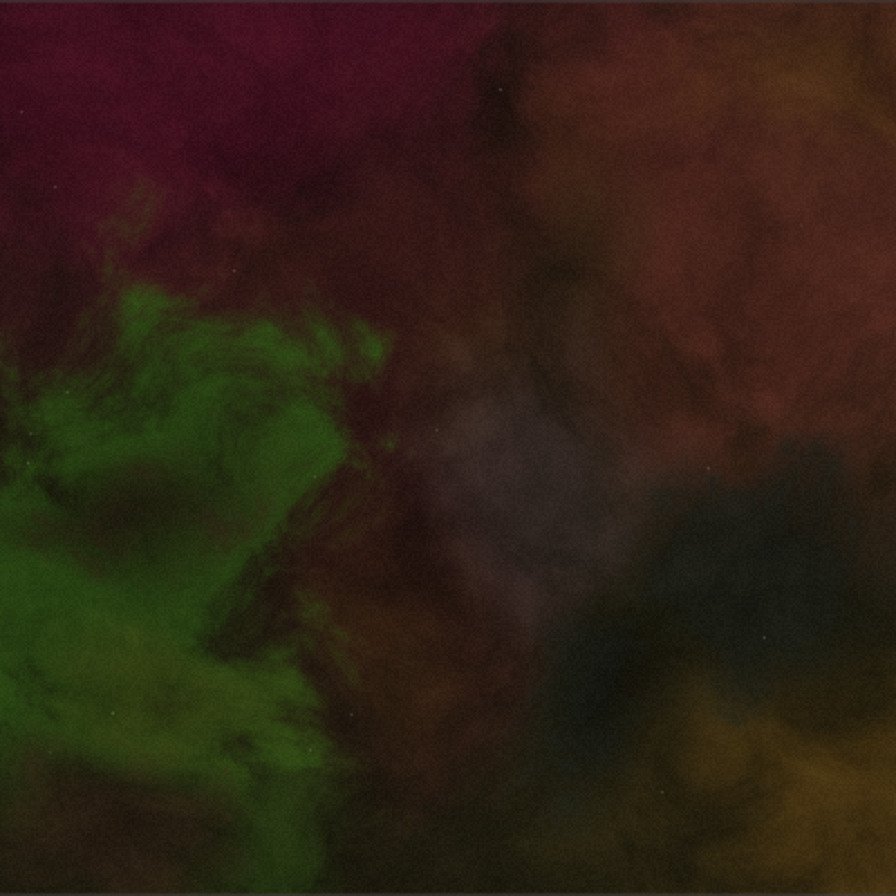
Reproduce this background procedurally as a Shadertoy shader.

```glsl
// Dim nebula: broad tinted puffs painted over one another on dark olive.
// Layered sines bend the puffs, smooth cellular noise in several octaves
// frays and mottles them; fine grain and a few faint stars lie on top.
#define BILLOW_SCALE 5.0
#define WARP 0.045
#define FRAY 1.0
#define MOTTLE 0.26
#define GRAIN 0.028
#define GRAIN_CELLS 400.0
#define STAR_CELLS 22.0
#define STAR_SHARE 0.05
#define STAR_GLOW 0.15

const vec3 OLIVE = vec3(0.125, 0.115, 0.058);
const vec3 PLUM = vec3(0.250, 0.062, 0.115);
const vec3 RUST = vec3(0.295, 0.145, 0.110);
const vec3 MAROON = vec3(0.175, 0.080, 0.075);
const vec3 MOSS = vec3(0.155, 0.265, 0.070);
const vec3 SLATE = vec3(0.215, 0.180, 0.170);
const vec3 INK = vec3(0.095, 0.105, 0.078);
const vec3 OCHRE = vec3(0.270, 0.195, 0.065);

float hash(vec2 p) {
    vec3 q = fract(p.xyx * vec3(0.1031, 0.1030, 0.0973));
    q += dot(q, q.yzx + 33.33);
    return fract((q.x + q.y) * q.z);
}

// Slow bend built from layered sines
float sway(vec2 p) {
    return 0.5 * sin(p.x + 1.3 * sin(p.y)) + 0.3 * sin(2.1 * p.y - 1.7 * p.x)
         + 0.2 * sin(4.3 * p.x + 2.9 * p.y);
}

// Distance to scattered points, smoothly joined so no creases show
float cells(vec2 p) {
    vec2 base = floor(p);
    float sum = 0.0;
    for (int j = -1; j <= 1; j++) {
        for (int i = -1; i <= 1; i++) {
            vec2 cell = base + vec2(i, j);
            vec2 spot = cell + vec2(hash(cell), hash(cell + 37.0));
            sum += exp(-9.0 * length(p - spot));
        }
    }
    return -log(sum) / 9.0;
}

// Octaves of cellular noise, roughly centred on zero
float billows(vec2 p) {
    mat2 turn = mat2(0.8, 0.6, -0.6, 0.8);
    float sum = 0.0, amp = 0.9;
    for (int i = 0; i < 6; i++) {
        float d = cells(p);
        sum += amp * (d - 0.36);
        p = turn * p * 2.0 + 0.35 * d + vec2(9.2, 5.7);
        amp *= 0.62;
    }
    return sum;
}

// Soft ellipse; fray pushes its edge in and out
float puff(vec2 p, vec2 centre, vec2 radius, float soft, float fray) {
    float d = length((p - centre) / radius) + fray;
    return 1.0 - smoothstep(1.0 - soft, 1.0 + soft, d);
}

// Small round specks, at most one to a cell
float stars(vec2 uv) {
    vec2 cell = floor(uv * STAR_CELLS);
    vec2 spot = 0.2 + 0.6 * vec2(hash(cell + 7.0), hash(cell + 31.0));
    float d = length(fract(uv * STAR_CELLS) - spot) / STAR_CELLS;
    float lit = step(1.0 - STAR_SHARE, hash(cell + 53.0));
    return lit * hash(cell + 71.0) * (1.0 - smoothstep(0.0006, 0.003, d));
}

void mainImage(out vec4 fragColor, in vec2 fragCoord) {
    vec2 uv = fragCoord / iResolution.xy;
    vec2 p = uv + WARP * vec2(sway(uv * 7.0 + 2.0), sway(uv.yx * 8.0 + 5.0));
    float wisp = billows(p * BILLOW_SCALE + 11.0);
    float fine = billows(p * BILLOW_SCALE * 1.7 + 43.0);
    float fray = FRAY * (wisp + 0.5 * fine);

    // Warm upper sky
    vec3 col = OLIVE;
    col = mix(col, RUST, 0.95 * puff(p, vec2(0.96, 0.80), vec2(0.54, 0.35), 0.55, 0.4 * fray));
    col = mix(col, PLUM, puff(p, vec2(0.17, 0.98), vec2(0.50, 0.36), 0.60, 0.3 * fray));
    col = mix(col, RUST, 0.6 * puff(p, vec2(0.34, 0.69), vec2(0.17, 0.10), 0.9, fray));
    col = mix(col, OCHRE, 0.5 * puff(p, vec2(0.94, 0.91), vec2(0.14, 0.08), 0.9, fray));
    col = mix(col, OCHRE, 0.35 * puff(p, vec2(0.64, 0.81), vec2(0.09, 0.14), 0.9, fray));
    col = mix(col, OLIVE, 0.55 * puff(p, vec2(0.64, 0.68), vec2(0.08, 0.11), 0.8, fray));

    // Dark middle with a pale haze beside it
    col = mix(col, MAROON, 0.9 * puff(p, vec2(0.43, 0.47), vec2(0.16, 0.34), 0.7, 0.5 * fray));
    col = mix(col, OCHRE, 0.35 * puff(p, vec2(0.53, 0.60), vec2(0.08), 0.9, fray));
    col = mix(col, OCHRE, 0.35 * puff(p, vec2(0.41, 0.30), vec2(0.08, 0.12), 0.9, fray));
    col = mix(col, SLATE, 0.7 * puff(p, vec2(0.59, 0.47), vec2(0.11, 0.13), 0.9, 0.6 * fray));

    // Lower right: inky bank above an ochre corner
    float ink = max(puff(p, vec2(0.86, 0.36), vec2(0.18, 0.13), 0.4, fray),
                    puff(p, vec2(0.68, 0.22), vec2(0.09, 0.13), 0.4, fray));
    col = mix(col, OCHRE, 0.85 * puff(p, vec2(1.0, 0.08), vec2(0.24, 0.20), 0.7, 0.6 * fray));
    col = mix(col, INK, 0.85 * ink);

    // Green bank on the left, broken by dark hollows
    float moss = max(puff(p, vec2(0.13, 0.37), vec2(0.23, 0.28), 0.38, fray),
                     0.6 * puff(p, vec2(0.29, 0.05), vec2(0.11, 0.14), 0.60, fray));
    float hollow = max(puff(p, vec2(0.15, 0.43), vec2(0.12, 0.06), 0.5, fray),
                       puff(p, vec2(0.12, 0.06), vec2(0.10, 0.09), 0.5, fray));
    col = mix(col, MAROON + 0.03 * vec3(0.0, 1.0, 0.0), 0.6 * hollow);
    col = mix(col, MOSS, 0.92 * moss * (1.0 - 0.85 * hollow));
    col = mix(col, OCHRE, 0.3 * puff(p, vec2(0.19, 0.24), vec2(0.10, 0.07), 0.9, fray));

    // Mottling, grain and stars
    col *= 1.0 - MOTTLE * (wisp + fine);
    col += GRAIN * (hash(floor(uv * GRAIN_CELLS)) - 0.5);
    col += STAR_GLOW * stars(uv);

    // Thin pale rim along the top and bottom
    float rim = 1.0 - smoothstep(0.001, 0.005, min(uv.y, 1.0 - uv.y));
    col = mix(col, vec3(0.27, 0.24, 0.24), 0.6 * rim);
    fragColor = vec4(col, 1.0);
}
```
